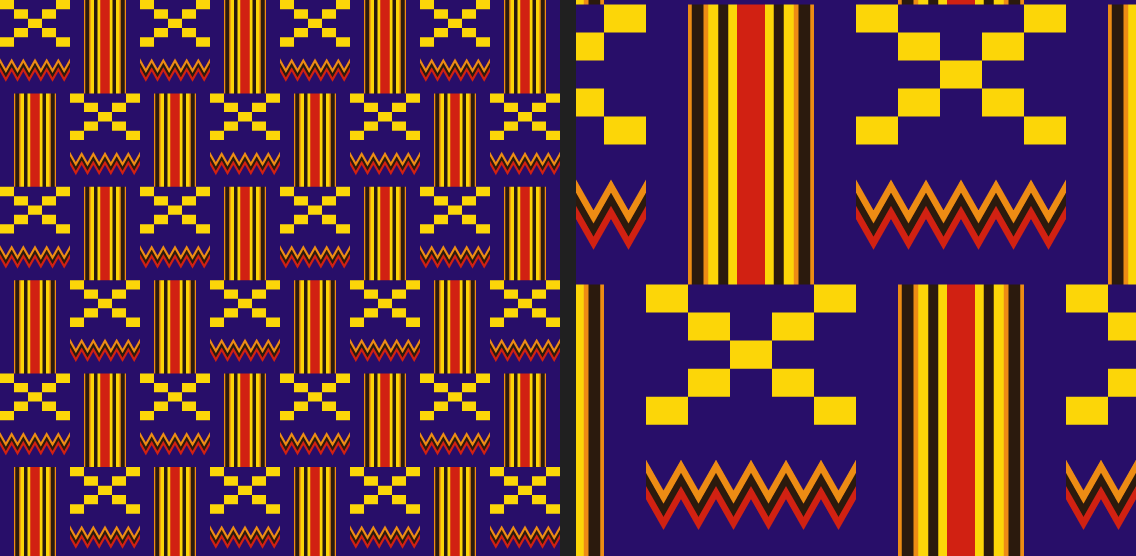
Left, the full canvas; right, a detail of the centre.
Write a WebGL 2 fragment shader that draws this pattern.

```glsl
#version 300 es
precision highp float;

uniform vec2 u_resolution;
out vec4 outColor;

// Cells across and down; the last row is slightly cropped
const vec2 CELLS = vec2(8.0, 5.953);
// Each cell is a grid of woven blocks
const vec2 BLOCKS = vec2(5.0, 10.0);

const vec3 INDIGO = vec3(0.155, 0.055, 0.41);
const vec3 YELLOW = vec3(0.99, 0.84, 0.03);
const vec3 DARK   = vec3(0.17, 0.10, 0.05);
const vec3 ORANGE = vec3(0.93, 0.55, 0.08);
const vec3 RED    = vec3(0.82, 0.13, 0.07);

// Stripe edges, in blocks from the cell's centre line
const float RED_EDGE = 0.335;
const float INNER_YELLOW_EDGE = 0.54;
const float INNER_DARK_EDGE = 0.78;
const float OUTER_YELLOW_EDGE = 1.02;
const float ORANGE_EDGE = 1.13;
const float OUTER_DARK_EDGE = 1.41;
const float BAND_EDGE = 1.5;

// Zigzag, in blocks
const float ZIGZAG_TOP = 6.25;
const float ZIGZAG_DEPTH = 1.1;
const float ZIGZAG_LINE = 0.47;
const float TEETH = 6.0;

const int SAMPLES = 4;

// Vertical stripes mirrored about the centre line
vec3 stripes(float x) {
    float d = abs(x - 0.5 * BLOCKS.x);
    if (d < RED_EDGE) return RED;
    if (d < INNER_YELLOW_EDGE) return YELLOW;
    if (d < INNER_DARK_EDGE) return DARK;
    if (d < OUTER_YELLOW_EDGE) return YELLOW;
    if (d < ORANGE_EDGE) return ORANGE;
    if (d < OUTER_DARK_EDGE) return DARK;
    return d < BAND_EDGE ? ORANGE : INDIGO;
}

// Stepped cross above a three-line zigzag
vec3 crossAndZigzag(vec2 p) {
    vec2 step2 = abs(floor(p) - 2.0);
    if (p.y < 5.0 && abs(step2.x - step2.y) < 0.5) return YELLOW;

    float tooth = 1.0 - abs(2.0 * fract(p.x / BLOCKS.x * TEETH) - 1.0);
    float line = (p.y - ZIGZAG_TOP - ZIGZAG_DEPTH * tooth) / ZIGZAG_LINE;
    if (line < 0.0 || line >= 3.0) return INDIGO;
    return line < 1.0 ? ORANGE : line < 2.0 ? DARK : RED;
}

// Checkerboard of the two cell types, rows counted from the top
vec3 weave(vec2 uv) {
    vec2 grid = vec2(uv.x, 1.0 - uv.y) * CELLS;
    vec2 cell = floor(grid);
    vec2 p = fract(grid) * BLOCKS;
    bool striped = mod(cell.x + cell.y, 2.0) > 0.5;
    return striped ? stripes(p.x) : crossAndZigzag(p);
}

void main() {
    // Average a grid of subsamples to smooth every edge
    vec3 sum = vec3(0.0);
    for (int j = 0; j < SAMPLES; j++) {
        for (int i = 0; i < SAMPLES; i++) {
            vec2 offset = (vec2(i, j) + 0.5) / float(SAMPLES) - 0.5;
            sum += weave((gl_FragCoord.xy + offset) / u_resolution);
        }
    }
    outColor = vec4(sum / float(SAMPLES * SAMPLES), 1.0);
}
```
